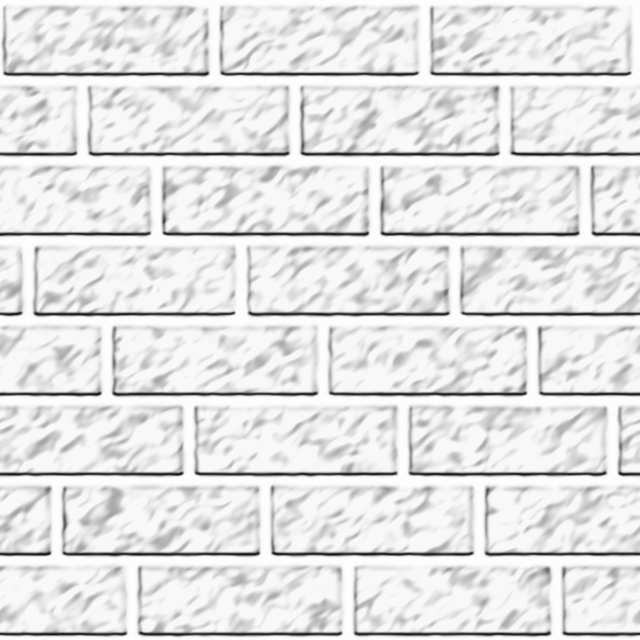
Reproduce this texture map procedurally as a Shadertoy shader.

```glsl
// Whitewashed brick relief: staggered rows of bricks drawn as an embossed shadow map.
// Each brick gets a dark lower lip, faint soft sides and slanted chisel streaks made
// from sheared wrapping noise, so the whole sheet tiles in both directions.

const float COLUMNS = 3.0;
const float ROWS = 8.0;
const float ROW_SHIFT = 0.375;      // stagger per row, in bricks; ROWS * ROW_SHIFT is whole
const float JOINT_JITTER = 0.02;    // in bricks
const float JOINT_HALF = 0.030;     // in bricks
const float BRICK_BOTTOM = 0.073;   // in rows
const float BRICK_TOP = 0.925;      // in rows
const float EDGE_SOFT = 0.006;      // in canvas units, as are the widths below
const float EDGE_WOBBLE = 0.0024;
const float LIP_WIDTH = 0.0027;
const float SIDE_WIDTH = 0.0034;
const float MORTAR_TONE = 0.992;
const float FACE_SHADE = 0.018;
const float STREAK_SHADE = 0.36;
const float LIP_SHADE = 0.93;
const float LEFT_SHADE = 0.50;
const float RIGHT_SHADE = 0.24;
const float TOP_SHADE = 0.16;

float hash(vec2 p) {
    return fract(sin(dot(p, vec2(127.1, 311.7))) * 43758.5453);
}

// Value noise whose lattice repeats after "period" cells.
float wrapNoise(vec2 p, vec2 period) {
    vec2 cell = floor(p);
    vec2 f = fract(p);
    f = f * f * (3.0 - 2.0 * f);
    vec2 a = mod(cell, period);
    vec2 b = mod(cell + 1.0, period);
    return mix(mix(hash(a), hash(vec2(b.x, a.y)), f.x),
               mix(hash(vec2(a.x, b.y)), hash(b), f.x), f.y);
}

// Slanted streaks: integer shears keep the noise periodic on the unit square.
float chiselStreaks(vec2 uv) {
    vec2 bend = vec2(wrapNoise(uv * 40.0, vec2(40.0)),
                     wrapNoise(uv * 40.0 + 17.0, vec2(40.0))) - 0.5;
    vec2 p = uv + 0.009 * bend;
    vec2 coarse = vec2(32.0, 29.0);
    vec2 fine = vec2(44.0, 92.0);
    float n = 0.6 * wrapNoise(coarse * vec2(p.x + p.y, 3.0 * p.y - 2.0 * p.x), coarse)
            + 0.4 * wrapNoise(fine * vec2(p.x + p.y, p.y - p.x), fine);
    return smoothstep(0.40, 1.05, n);
}

// Sideways shift of one upright joint, in bricks.
float jointShift(float joint, float row) {
    return JOINT_JITTER * (2.0 * hash(vec2(mod(joint, COLUMNS) + 3.0, row + 11.0)) - 1.0);
}

float ridge(float distance, float width) {
    float d = distance / width;
    return exp(-d * d);
}

void mainImage(out vec4 fragColor, in vec2 fragCoord) {
    vec2 uv = fragCoord / iResolution.xy;

    // Brick cell: rows are staggered downward from the top.
    float row = floor(uv.y * ROWS);
    float x = uv.x * COLUMNS - ROW_SHIFT * (ROWS - 1.0 - row);
    float column = floor(x);
    vec2 local = vec2(x - column, fract(uv.y * ROWS));

    // Inward distances to the four sides, slightly ragged.
    float rough = wrapNoise(uv * 72.0, vec2(72.0));
    float wobble = EDGE_WOBBLE * (rough - 0.5);
    float left = (local.x - jointShift(column, row) - JOINT_HALF) / COLUMNS + wobble;
    float right = (1.0 + jointShift(column + 1.0, row) - JOINT_HALF - local.x) / COLUMNS + wobble;
    float bottom = (local.y - BRICK_BOTTOM) / ROWS + 0.5 * wobble;
    float top = (BRICK_TOP - local.y) / ROWS + wobble;

    float across = smoothstep(-0.5 * EDGE_SOFT, 0.5 * EDGE_SOFT, min(left, right));
    float upright = smoothstep(-0.5 * EDGE_SOFT, 0.5 * EDGE_SOFT, bottom)
                  * smoothstep(-0.5 * EDGE_SOFT, EDGE_SOFT, top);
    float face = across * upright;

    // Stone face
    float patchy = wrapNoise(uv * 46.0 + 5.0, vec2(46.0));
    float shade = face * (FACE_SHADE + STREAK_SHADE * chiselStreaks(uv));

    // Soft, broken sides and upper edge
    shade += upright * LEFT_SHADE * ridge(left - 0.001, SIDE_WIDTH) * mix(0.25, 1.0, patchy);
    shade += upright * RIGHT_SHADE * ridge(right - 0.003, 1.5 * SIDE_WIDTH) * patchy;
    shade += across * TOP_SHADE * ridge(top - 0.003, 1.3 * SIDE_WIDTH) * patchy;

    // Dark lower lip, curling up a little at its ends
    float curl = 0.0015 * (1.0 - smoothstep(0.0, 0.008, min(left, right)));
    float lip = across * ridge(bottom - curl, LIP_WIDTH * mix(0.85, 1.15, rough));
    shade = mix(shade, LIP_SHADE, lip * mix(0.88, 1.0, patchy));

    fragColor = vec4(vec3(clamp(MORTAR_TONE - shade, 0.0, 1.0)), 1.0);
}
```
